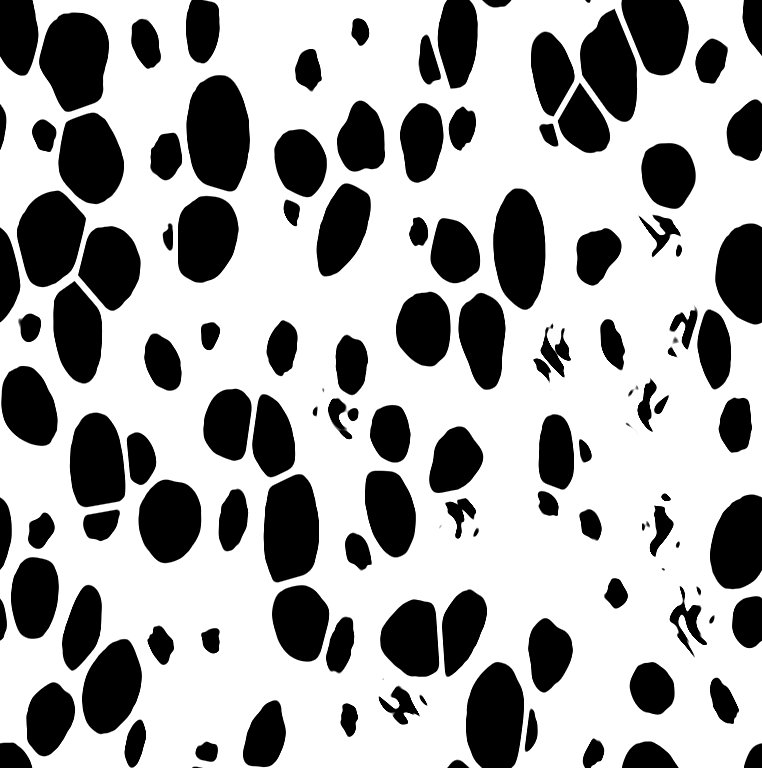
This pattern is drawn by a Shadertoy shader. Its source:

```glsl
// Scattered upright black pebbles on white, with a few crumbled into specks.
// One jittered ellipse per grid cell; a power diagram (weighted cellular noise)
// trims neighbours so that a thin gap stays between them. Tiles on both axes.

#define GRID vec2(12.0, 8.0)  // pebbles across and up, whole numbers
#define JITTER 0.74           // scatter of the centres inside their cells
#define R_MIN 0.13            // radii in cell units
#define R_MAX 0.57
#define SIZE_BIAS 1.25        // above 1 favours small pebbles
#define GAP 0.04              // half the clearance between neighbours
#define TILT 0.38             // largest lean in radians
#define CRUMBLED 0.11         // share of pebbles broken into specks
#define SEED 17.3
#define INK vec3(0.0)
#define PAPER vec3(1.0)

const float TAU = 6.28319;

vec3 hash3(vec2 cell) {
    vec3 p = fract((cell.xyx + SEED) * vec3(0.1031, 0.1030, 0.0973));
    p += dot(p, p.yxz + 33.33);
    return fract((p.xxy + p.yzz) * p.zyx);
}

// Random centre (xy) and radius (z) of the pebble in a cell, wrapped
vec3 pebble(vec2 cell) {
    vec3 h = hash3(mod(cell, GRID));
    float radius = mix(R_MIN, R_MAX, pow(h.z, SIZE_BIAS));
    if (hash3(mod(cell, GRID) + 91.0).x < CRUMBLED) radius = R_MIN;
    return vec3(cell + 0.5 + JITTER * (h.xy - 0.5), radius);
}

// Squared distance less squared radius
float power(vec2 p, vec3 s) {
    return dot(p - s.xy, p - s.xy) - s.z * s.z;
}

// Layered, warped sines with whole frequencies, so they wrap
float grit(vec2 uv) {
    vec2 a = TAU * uv;
    vec2 w = a + 0.07 * sin(a.yx * vec2(11.0, 17.0) + vec2(1.3, 4.1));
    return 0.5 * sin(37.0 * w.x + 9.0 * w.y)
         + 0.3 * sin(23.0 * w.y - 19.0 * w.x + 2.0)
         + 0.2 * sin(53.0 * w.x + 41.0 * w.y + 5.0);
}

float smoothMax(float a, float b, float k) {
    float h = max(k - abs(a - b), 0.0) / k;
    return max(a, b) + 0.25 * k * h * h;
}

// Signed outline of one pebble, in cell units
float outline(vec2 p, vec3 s, vec2 cell, vec2 uv) {
    vec2 id = mod(cell, GRID);
    vec3 h = hash3(id + 57.0);
    vec3 g = hash3(id + 91.0);

    // Lean in canvas space, then vary the slenderness
    float angle = TILT * (2.0 * h.x - 1.0);
    float c = cos(angle), n = sin(angle);
    vec2 q = mat2(c, n, -n, c) * ((p - s.xy) / GRID) * GRID;
    float slim = mix(0.77, 1.12, h.y);
    q /= vec2(slim, 1.0 / slim);

    if (g.x < CRUMBLED)
        return 0.4 * (length(q) - 0.17 + 0.24 * grit(uv));

    // Uneven lobes, stronger on some pebbles, and a slightly rough rim
    float a = atan(q.y, q.x);
    float lobes = sin(3.0 * a + TAU * g.y) + 0.6 * sin(2.0 * a + TAU * g.z)
                + 0.45 * sin(5.0 * a + TAU * h.z);
    float bump = mix(0.01, 0.105, h.z * h.z) * lobes;
    float rough = mix(0.035, 0.008, smoothstep(0.15, 0.35, s.z));
    return length(q) - s.z * (1.0 + bump) + rough * grit(uv);
}

void mainImage(out vec4 fragColor, in vec2 fragCoord) {
    vec2 uv = fragCoord / iResolution.xy;
    vec2 p = uv * GRID;
    vec2 base = floor(p);

    // Owner of this point
    vec2 owner = base;
    vec3 own = pebble(base);
    float best = power(p, own);
    for (int j = -1; j <= 1; j++)
    for (int i = -1; i <= 1; i++) {
        vec2 cell = base + vec2(i, j);
        vec3 s = pebble(cell);
        float d = power(p, s);
        if (d < best) { best = d; own = s; owner = cell; }
    }

    // Distance to the nearest straight border of the owner's region
    float border = 9.0;
    for (int j = -2; j <= 2; j++)
    for (int i = -2; i <= 2; i++) {
        vec2 cell = base + vec2(i, j);
        if (cell == owner) continue;
        vec3 s = pebble(cell);
        border = min(border, (power(p, s) - best) / (2.0 * distance(s.xy, own.xy)));
    }

    float field = smoothMax(outline(p, own, owner, uv), GAP - border, 0.07);

    // One pixel of edge smoothing
    float pixels = field * iResolution.y / sqrt(GRID.x * GRID.y);
    float paper = clamp(0.5 + pixels, 0.0, 1.0);
    fragColor = vec4(mix(INK, PAPER, paper), 1.0);
}
```
